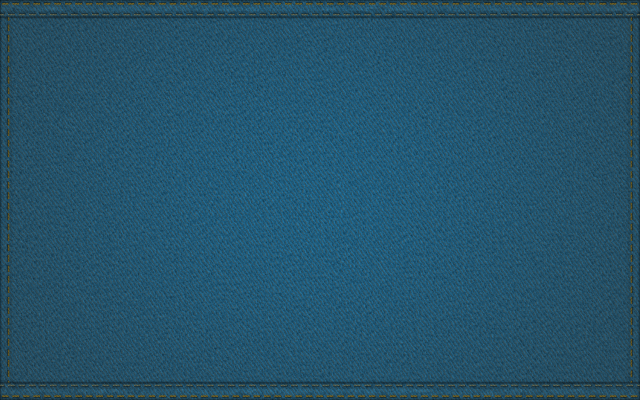
This texture is drawn by a Shadertoy shader. Its source:

```glsl
const vec3 DENIM_CENTER = vec3(0.115, 0.365, 0.500);
const vec3 DENIM_RIM = vec3(0.138, 0.292, 0.372);
const vec3 WEFT = vec3(0.32, 0.385, 0.385);
const vec3 GOLD = vec3(0.46, 0.38, 0.12);
const vec3 TAN = vec3(0.38, 0.40, 0.31);

vec2 hashGradient(vec2 cell) {
    vec2 h = vec2(dot(cell, vec2(127.1, 311.7)), dot(cell, vec2(269.5, 183.3)));
    return 2.0 * fract(sin(h) * 4375.85) - 1.0;
}

float gradientNoise(vec2 p) {
    vec2 i = floor(p), f = fract(p);
    vec2 u = f * f * f * (f * (f * 6.0 - 15.0) + 10.0);
    float a = dot(hashGradient(i), f);
    float b = dot(hashGradient(i + vec2(1, 0)), f - vec2(1, 0));
    float c = dot(hashGradient(i + vec2(0, 1)), f - vec2(0, 1));
    float d = dot(hashGradient(i + vec2(1, 1)), f - vec2(1, 1));
    return mix(mix(a, b, u.x), mix(c, d, u.x), u.y);
}

// Soft line centred on zero
float ridge(float x, float width) {
    return exp(-x * x / (width * width));
}

// Distance to a row of rounded dashes along x
float dashDistance(vec2 q, float period, float halfLength) {
    float x = abs(mod(q.x, period) - 0.5 * period);
    return length(vec2(max(x - halfLength, 0.0), q.y));
}

// Broken diagonal ribs: wavering twill, short steep dashes, fine grain
float twill(vec2 p, float pitch) {
    vec2 slant = normalize(vec2(1.0, 0.72));
    float across = dot(p, slant);
    float along = dot(p, vec2(-slant.y, slant.x));
    float wobble = 1.8 * gradientNoise(p * 42.0) + 2.4 * gradientNoise(p * 115.0);
    float rib = sin(6.2832 * across / pitch + wobble);
    float dashes = gradientNoise(vec2(across * 205.0, along * 125.0));
    float threads = gradientNoise(p * vec2(225.0, 125.0) + 17.3);
    float grain = gradientNoise(p * 262.0 + 41.7);
    return 0.46 * rib + 0.75 * dashes + 0.75 * threads + 0.9 * grain;
}

// Thread with a narrow shadow and lighter twisted strands
vec3 sewRow(vec3 cloth, vec2 q, vec3 tint, float radius, float pixel) {
    float period = 0.0262;
    float shade = dashDistance(q + vec2(-0.001, 0.0018), period, 0.0064);
    float body = dashDistance(q, period, 0.0064);
    cloth *= 1.0 - 0.36 * (1.0 - smoothstep(0.001, 0.0042, shade));
    float twist = 0.94 + 0.14 * sin(6.2832 * (q.x + q.y) / 0.0075);
    float cover = 1.0 - smoothstep(radius - 0.5 * pixel, radius + 0.5 * pixel, body);
    return mix(cloth, tint * twist, 0.88 * cover);
}

void mainImage(out vec4 fragColor, in vec2 fragCoord) {
    float pixel = 1.0 / iResolution.y;
    vec2 p = fragCoord * pixel;
    vec2 size = vec2(iResolution.x * pixel, 1.0);
    vec2 edge = min(p, size - p);

    // Cloth colour with a broad vignette
    vec2 centered = (p - 0.5 * size) / (0.5 * size);
    float rim = smoothstep(0.0, 1.3, length(centered * vec2(0.95, 0.75)));
    vec3 color = mix(DENIM_CENTER, DENIM_RIM, rim);

    // Weave relief and pale weft flecks
    float weave = twill(p, 0.0078);
    color *= 0.985 + 0.27 * weave + 0.03 * gradientNoise(p * 24.0);
    float fleck = smoothstep(0.0, 0.6, twill(p + vec2(0.0035, 0.0015), 0.0078));
    color = mix(color, WEFT * mix(1.0, 0.85, rim), 0.40 * fleck);

    // Folded hems along the top and bottom
    float fold = 0.043;
    float hem = 1.0 - smoothstep(fold - pixel, fold + pixel, edge.y);
    float pucker = gradientNoise(vec2(p.x * 34.0, p.y * 60.0));
    float swell = ridge(edge.y - 0.023, 0.011);
    color *= 1.0 + hem * (0.12 * swell + 0.20 * pucker - 0.05);
    color *= 1.0 - 0.36 * ridge(edge.y - fold, 0.0030);
    color *= 1.0 - 0.12 * ridge(edge.y - 0.030, 0.0025);
    color *= 1.0 - 0.34 * ridge(edge.y, 0.0035);

    // Side creases and dark outer rim
    float between = 1.0 - hem;
    color *= 1.0 - between * 0.08 * ridge(edge.x - 0.027, 0.004);
    color *= 1.0 - 0.34 * ridge(edge.x, 0.0035);

    // Stitch rows: outer hem, inner hem, then sides
    color = sewRow(color, vec2(p.x, edge.y - 0.0095), GOLD, 0.0021, pixel);
    color = sewRow(color, vec2(p.x + 0.011, edge.y - 0.0365), TAN, 0.0019, pixel);
    vec3 sides = sewRow(color, vec2(p.y, edge.x - 0.0215), GOLD * 0.9, 0.0020, pixel);
    color = mix(color, sides, between);

    fragColor = vec4(clamp(color, 0.0, 1.0), 1.0);
}
```
